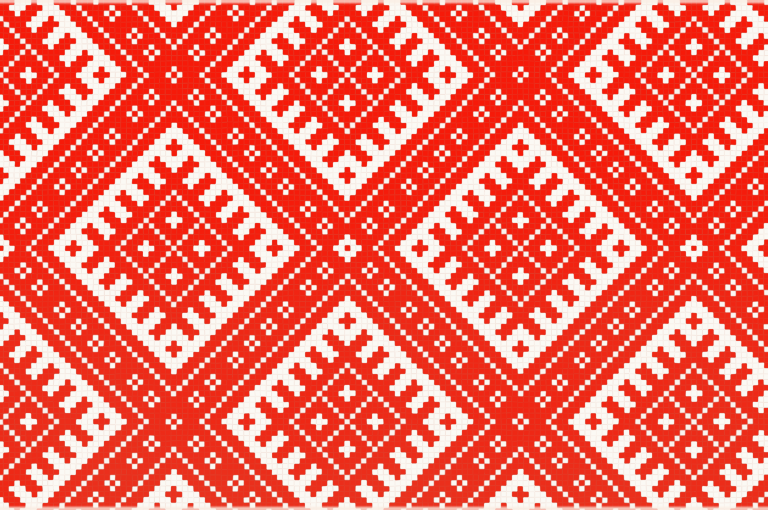
Reproduce this pattern procedurally as a WebGL 2 fragment shader.

```glsl
#version 300 es
precision highp float;
// Counted-thread embroidery: white toothed diamonds on red, with dotted bands between.
// Each stitch is a grid cell; mirror folds reduce the repeat to one diamond quarter,
// and stitches are blended softly with their neighbours to look like worn thread.

uniform vec2 u_resolution;
out vec4 outColor;

float hash(vec2 p) {
  p = fract(p * vec2(0.1031, 0.1137));
  p += dot(p, p.yx + 33.33);
  return fract((p.x + p.y) * p.x * 57.3);
}

float noise(vec2 p) {
  vec2 i = floor(p), f = fract(p);
  f = f * f * (3.0 - 2.0 * f);
  return mix(mix(hash(i), hash(i + vec2(1, 0)), f.x),
             mix(hash(i + vec2(0, 1)), hash(i + vec2(1, 1)), f.x), f.y);
}

// Amount of white thread in one cell: 1 for solid areas, less for lone dots.
float stitch(vec2 cell) {
  vec2 q = abs(mod(cell + 31.0, 62.0) - 31.0);

  // Band crossings alternate between a full star and a four-dot flower.
  float star = q.x + 31.0 - q.y;
  float flower = q.y + 31.0 - q.x;
  if (star < 2.5) return step(0.5, star);
  if (flower < 1.5) return 0.85 * step(0.5, flower);

  // Fold the half-drop diamond onto the first one.
  if (q.x + q.y > 31.5) q = 31.0 - q;
  float ring = q.x + q.y;
  float hi = max(q.x, q.y), lo = min(q.x, q.y);

  // Heart: four small dotted diamonds, each holding a plus.
  if (ring < 10.5) {
    if (abs(hi - 5.0) + lo < 1.5) return 1.0;
    return (ring > 9.5 || hi - lo < 0.5) ? 0.8 : 0.0;
  }
  // Teeth, with red pluses left between them.
  if (ring > 13.5 && ring < 19.5) {
    float across = abs(mod(hi - lo + 3.0, 6.0) - 3.0);
    return step(1.5, across);
  }
  // Solid border.
  if (ring > 19.5 && ring < 22.5) return 1.0;
  // Dotted edge of the band.
  if (abs(ring - 26.0) < 0.5) return 0.82;
  // Four-dot flowers along the middle of the band.
  if (abs(ring - 30.0) < 0.5 && lo > 2.5) {
    float m = mod(lo + 0.5, 7.0);
    bool petal = m < 1.0 || (m > 3.0 && m < 5.0) || m > 6.0;
    return petal ? 0.87 : 0.0;
  }
  return 0.0;
}

void main() {
  vec2 p = gl_FragCoord.xy / u_resolution.y;
  vec2 grid = p * 91.2 - vec2(62.1, 77.8);
  grid += 0.18 * (vec2(noise(p * 38.0), noise(p * 38.0 + 19.0)) - 0.5);
  vec2 cell = floor(grid + 0.5);

  // Soft sum of neighbouring stitches.
  float white = 0.0;
  for (int j = -1; j <= 1; j++) {
    for (int i = -1; i <= 1; i++) {
      vec2 c = cell + vec2(i, j);
      vec2 w = 1.0 - smoothstep(0.27, 0.73, abs(grid - c));
      white += stitch(c) * w.x * w.y;
    }
  }
  white = smoothstep(0.08, 0.88, white);

  // Thread grooves between cells, and fading towards the lower edge.
  vec2 local = abs(grid - cell);
  float groove = smoothstep(0.3, 0.5, max(local.x, local.y));
  float grain = hash(cell + 200.0);
  float fade = smoothstep(0.75, 0.1, p.y) * (0.55 + 0.45 * noise(p * 5.0));

  vec3 red = mix(vec3(0.965, 0.1, 0.035), vec3(0.9, 0.22, 0.14), fade * 0.8);
  red = mix(red, vec3(0.86, 0.27, 0.19), groove * (0.2 + 0.4 * grain));
  vec3 cream = vec3(0.985, 0.975, 0.955);
  cream -= groove * (0.3 + 0.7 * grain) * vec3(0.03, 0.07, 0.08);
  vec3 color = mix(red, cream, white);

  // Slightly darkened thread where the two colours meet.
  color -= white * (1.0 - white) * vec3(0.16, 0.02, 0.0);

  // Pale cloth at the top and bottom edges.
  float rim = smoothstep(0.490, 0.497, abs(p.y - 0.5));
  color = mix(color, vec3(0.98, 0.93, 0.89), rim * 0.75);
  outColor = vec4(color, 1.0);
}
```
